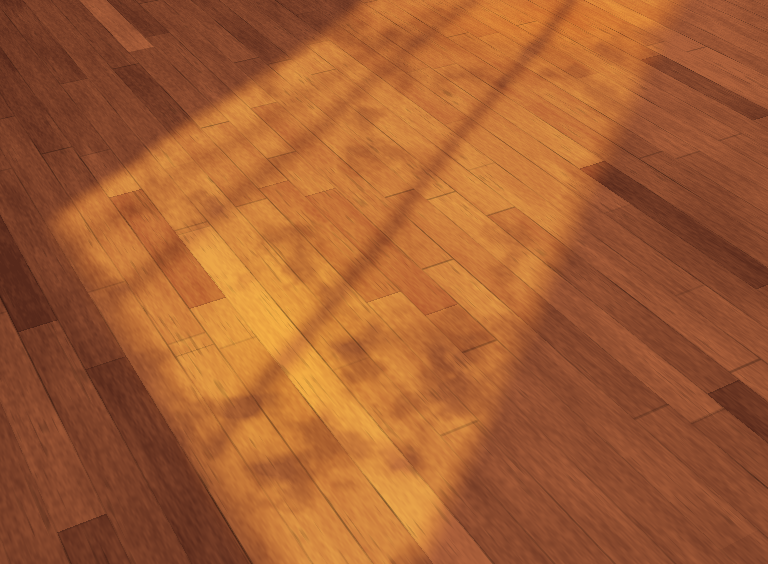
Reproduce this texture procedurally as a Shadertoy shader.

```glsl
float hash(vec2 p) {
    return fract(sin(dot(p, vec2(127.1, 311.7))) * 43758.5453);
}

float noise(vec2 p) {
    vec2 i = floor(p), f = fract(p);
    f = f * f * (3.0 - 2.0 * f);
    return mix(mix(hash(i), hash(i + vec2(1, 0)), f.x),
               mix(hash(i + vec2(0, 1)), hash(i + vec2(1, 1)), f.x), f.y);
}

float fbm(vec2 p) {
    float sum = 0.0, amp = 0.5;
    for (int i = 0; i < 4; i++) {
        sum += amp * noise(p);
        p = p * 2.03 + 7.1;
        amp *= 0.5;
    }
    return sum;
}

// Signed distance to a line, positive on its left
float side(vec2 p, vec2 a, vec2 b) {
    vec2 d = normalize(b - a);
    return d.x * (p.y - a.y) - d.y * (p.x - a.x);
}

// Soft shadow of a window bar
float bar(vec2 p, vec2 a, vec2 b, float width) {
    vec2 d = b - a;
    float t = clamp(dot(p - a, d) / dot(d, d), 0.0, 1.0);
    float r = length(p - a - d * t) / (width * mix(0.8, 1.25, t));
    return exp(-r * r);
}

float blob(vec2 p, vec2 centre, vec2 size) {
    vec2 q = (p - centre) / size;
    return exp(-dot(q, q));
}

// Floor boards: row, start, end, tone shift
const vec4 boards[12] = vec4[12](
    vec4(-2, -3.92, -3.27, -0.4), vec4(-1, -3.05, -2.2, -0.22),
    vec4(-3, -2.59, -2.2, -0.32), vec4(15, -3.23, -2.5, -0.42),
    vec4(11, -2.26, -1.6, -0.45), vec4(22, -3.76, -3.2, -0.4),
    vec4(2, -3.78, -3.15, -0.36), vec4(6, -3.61, -2.95, -0.25),
    vec4(7, -3.5, -2.83, -0.34), vec4(3, -3.49, -1.9, 0.36),
    vec4(6, -5.4, -4.76, 0.5), vec4(1, -2.99, -1.9, 0.08));

// Window light on the floor, 0 to 1
float sunlight(vec2 p, float across) {
    vec2 q = p + 0.02 * (vec2(fbm(p * 9.0), fbm(p * 9.0 + 31.0)) - 0.47);
    float top = -side(q, vec2(0.11, 0.628), vec2(0.656, 1.0));
    float right = side(q, vec2(0.79, 0.113), vec2(1.197, 1.0));
    float light = smoothstep(-0.015, 0.025, top)
                * smoothstep(-0.035, 0.04, right)
                * smoothstep(0.585, 0.67, across);
    float shade = 0.6 * bar(q, vec2(1.011, 1.0), vec2(0.385, 0.21), 0.019);
    shade += 0.48 * bar(q, vec2(0.833, 1.0), vec2(0.2, 0.466), 0.02);
    shade += 0.32 * bar(q, vec2(0.77, 0.98), vec2(0.12, 0.56), 0.018);
    shade += 0.34 * bar(q, vec2(0.59, 0.385), vec2(0.83, 0.415), 0.025);
    shade += 0.25 * bar(q, vec2(0.66, 0.93), vec2(1.1, 0.9), 0.022);
    shade += 0.55 * blob(q, vec2(0.79, 0.34), vec2(0.045, 0.06));
    shade += 0.55 * blob(q, vec2(0.48, 0.17), vec2(0.05, 0.03));
    shade += 0.4 * blob(q, vec2(0.72, 0.18), vec2(0.035, 0.025));
    shade += 0.5 * smoothstep(0.5, 0.75, fbm(p * vec2(11.0, 14.0) + 3.0));
    return light * (1.0 - min(shade, 0.75));
}

void mainImage(out vec4 fragColor, in vec2 fragCoord) {
    vec2 p = fragCoord / iResolution.y;

    // Perspective floor: x across the boards, y along them
    float depth = 1.865 - p.y;
    vec2 fl = vec2(p.x + 0.683, p.x - 4.787) / depth;
    float rowPos = (fl.x - 0.606) / 0.0575;
    float row = floor(rowPos);

    // Board tone and end joints
    float along = fl.y / 1.1 + hash(vec2(row, 3.0));
    float tone = 0.5 + 0.28 * (hash(vec2(row, floor(along))) - 0.5);
    float joint = (0.5 - abs(fract(along) - 0.5)) * 1.1;
    float jointDepth = 0.6 * hash(vec2(row, floor(along + 0.5) + 9.0));
    for (int i = 0; i < 12; i++) {
        vec4 b = boards[i];
        if (row == b.x && fl.y > b.y && fl.y < b.z) {
            tone = 0.52 + b.w;
            joint = min(fl.y - b.y, b.z - fl.y);
            jointDepth = 0.35;
        }
    }

    // Wood grain stretched along the boards
    vec2 g = fl + vec2(0.0, row * 1.7);
    float wave = fbm(g * vec2(35.0, 5.0));
    float streak = noise(g * vec2(230.0, 6.0) + wave * 3.0);
    float fine = noise(g * vec2(480.0, 60.0));
    float pores = smoothstep(0.68, 0.95, noise(g * vec2(400.0, 14.0)))
                * smoothstep(0.42, 0.65, wave);
    tone += 0.45 * (wave - 0.47) + 0.2 * (streak - 0.5) + 0.24 * (fine - 0.5);
    tone += 0.3 * (fbm(p * 5.0 + 4.0) - 0.47);

    // Shadowed and lit wood
    float light = sunlight(p, fl.x);
    float ambient = 0.18 * smoothstep(0.3, 1.2, p.x) - 0.12 * smoothstep(0.6, 1.0, p.y)
                  * (1.0 - smoothstep(0.2, 0.75, p.x));
    ambient += 0.3 * blob(p, vec2(1.28, 0.95), vec2(0.16, 0.14));
    vec3 dark = mix(vec3(0.34, 0.16, 0.105), vec3(0.65, 0.36, 0.22), clamp(tone + ambient, 0.0, 1.1));
    vec3 lit = mix(vec3(0.70, 0.35, 0.19), vec3(0.89, 0.61, 0.28), clamp(tone + 0.08, 0.0, 1.1));
    vec3 col = mix(dark, lit, light);
    col += vec3(0.12, 0.02, -0.03) * light * (1.0 - light);
    col += vec3(0.05, 0.05, -0.02) * light * blob(p, vec2(0.52, 0.38), vec2(0.17, 0.2));
    col += vec3(0.05, 0.01, -0.03) * light * blob(p, vec2(1.0, 0.96), vec2(0.25, 0.07));

    // Seams, joints and pores
    float edge = (0.5 - abs(fract(rowPos) - 0.5)) * 0.0575;
    float wear = noise(vec2(floor(rowPos + 0.5) * 5.3, fl.y * 6.0));
    float seam = (1.0 - smoothstep(0.0003, 0.002, edge)) * (0.12 + 0.88 * wear * wear);
    seam = max(seam, jointDepth * (1.0 - smoothstep(0.001, 0.006, joint)));
    col *= 1.0 - 0.4 * seam - 0.15 * pores;

    fragColor = vec4(clamp(col, 0.0, 1.0), 1.0);
}
```
